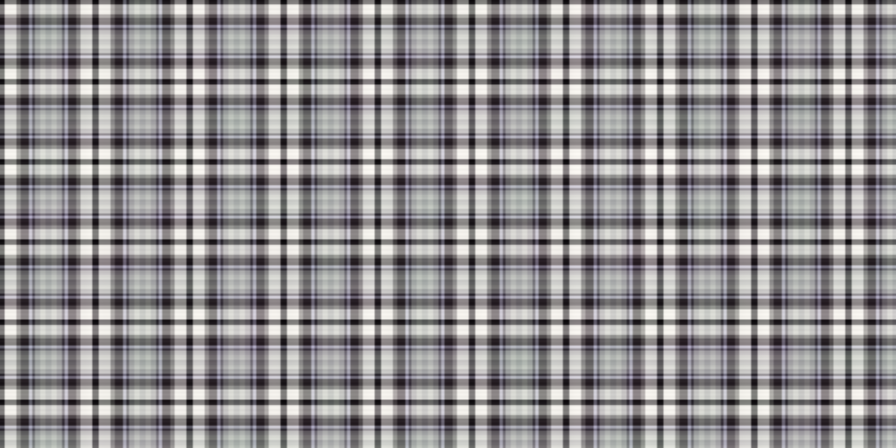
Reproduce this pattern procedurally as a WebGL 1 fragment shader.

```glsl
precision highp float;
// Woven plaid: a mirrored stripe sett in white, charcoal, grey and lavender.

uniform vec2 u_resolution;

// Layout: setts across and down, and the offset of the first black line
const vec2 REPEATS = vec2(9.52, 5.59);
const vec2 OFFSET = vec2(0.015, 0.020);

// Stripe edges, as distance from the black line in fractions of a sett
const float BLACK_END = 0.034;
const float WHITE_END = 0.160;
const float TAUPE_END = 0.205;
const float CHARCOAL_END = 0.292;
const float LAVENDER_END = 0.328;
const float PINLINE_END = 0.356;
const float ASH_END = 0.412;
const float SILVER_END = 0.468;

// Yarn colours
const vec3 BLACK = vec3(0.05, 0.04, 0.05);
const vec3 WHITE = vec3(0.96, 0.95, 0.93);
const vec3 TAUPE = vec3(0.44, 0.42, 0.42);
const vec3 CHARCOAL = vec3(0.14, 0.11, 0.13);
const vec3 LAVENDER = vec3(0.69, 0.68, 0.77);
const vec3 PINLINE = vec3(0.24, 0.22, 0.27);
const vec3 ASH = vec3(0.61, 0.61, 0.62);
const vec3 SILVER = vec3(0.76, 0.77, 0.75);
const vec3 CORE = vec3(0.64, 0.65, 0.65);

// Finish
const float SOFTNESS = 0.014;   // blur of stripe edges, in setts
const float YARN_WEAR = 0.045;  // uneven dye along warp and weft
const float TINT_WEAR = 0.030;  // cool and green drift over the cloth
const float RIB_DEPTH = 0.012;  // relief of the weft
const float RIBS = 18.0;        // weft ribs per sett

vec2 randomGradient(vec2 cell) {
  float h = fract(sin(dot(cell, vec2(127.1, 311.7))) * 43758.5);
  return vec2(cos(6.2832 * h), sin(6.2832 * h));
}

float gradientNoise(vec2 p) {
  vec2 i = floor(p);
  vec2 f = p - i;
  vec2 w = f * f * f * (f * (f * 6.0 - 15.0) + 10.0);
  vec2 e = vec2(1.0, 0.0);
  float a = dot(randomGradient(i), f);
  float b = dot(randomGradient(i + e.xy), f - e.xy);
  float c = dot(randomGradient(i + e.yx), f - e.yx);
  float d = dot(randomGradient(i + e.xx), f - e.xx);
  return mix(mix(a, b, w.x), mix(c, d, w.x), w.y);
}

// Replaces the colour beyond one stripe edge
vec3 beyond(vec3 before, vec3 after, float edge, float d, float blur) {
  return mix(before, after, smoothstep(edge - blur, edge + blur, d));
}

// Yarn colour at position t, mirrored about each black line
vec3 sett(float t, float blur) {
  float d = abs(fract(t + 0.5) - 0.5);
  vec3 c = beyond(BLACK, WHITE, BLACK_END, d, blur);
  c = beyond(c, TAUPE, WHITE_END, d, blur);
  c = beyond(c, CHARCOAL, TAUPE_END, d, blur);
  c = beyond(c, LAVENDER, CHARCOAL_END, d, blur);
  c = beyond(c, PINLINE, LAVENDER_END, d, blur);
  c = beyond(c, ASH, PINLINE_END, d, blur);
  c = beyond(c, SILVER, ASH_END, d, blur);
  return beyond(c, CORE, SILVER_END, d, blur);
}

void main() {
  vec2 uv = gl_FragCoord.xy / u_resolution;
  vec2 p = vec2(uv.x, 1.0 - uv.y) * REPEATS - OFFSET;
  vec2 footprint = REPEATS / u_resolution;
  vec2 blur = max(vec2(SOFTNESS), 0.75 * footprint);

  // Warp and weft show in equal parts
  vec3 warp = sett(p.x, blur.x);
  vec3 weft = sett(p.y, blur.y);
  warp *= 1.0 + YARN_WEAR * gradientNoise(vec2(p.x * 7.0, 3.5));
  weft *= 1.0 + YARN_WEAR * gradientNoise(vec2(8.5, p.y * 7.0));
  vec3 color = 0.5 * (warp + weft);

  // Drifting tint, strongest in the mid greys
  float drift = gradientNoise(p * 1.7 + 11.0);
  float midtone = 4.0 * color.g * (1.0 - color.g);
  color += TINT_WEAR * drift * midtone * vec3(-0.5, 0.6, -0.4);

  // Fine ribs, faded out when too small to resolve
  float ribVisible = 1.0 - smoothstep(0.25, 0.5, RIBS * footprint.y);
  color += RIB_DEPTH * ribVisible * sin(6.2832 * RIBS * p.y);

  gl_FragColor = vec4(clamp(color, 0.0, 1.0), 1.0);
}
```
